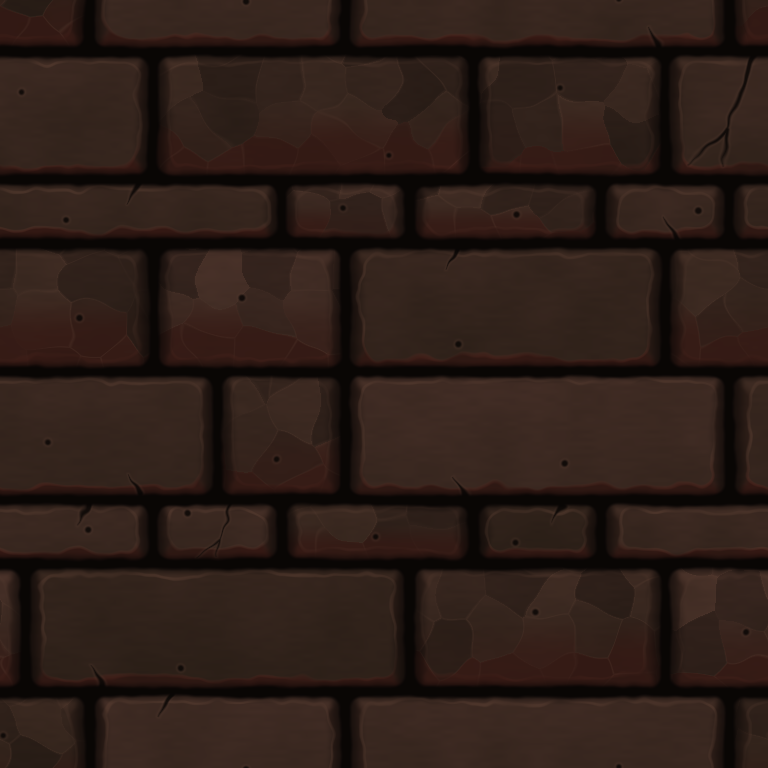
A three.js fragment shader for this texture:

```glsl
// Dark brown castle wall: seven courses of hand-cut stones on a 12 x 12 unit grid that tiles.
// Each stone is a wobbly rounded box with a chipped bevel, lit from above, red below.
// Rough stones get Voronoi facets; others get pits, nicks or a forked crack.
#define UNITS 12.0
#define ORIGIN vec2(0.40, 0.81)
#define GAP_HALF 0.055
#define CORNER 0.20
#define SOFT 0.025
#define GAP_COLOR vec3(0.035, 0.022, 0.017)
#define DARK vec3(0.15, 0.09, 0.07)
#define BROWN vec3(0.20, 0.14, 0.11)
#define LIGHT vec3(0.25, 0.17, 0.14)
#define RED vec3(0.21, 0.095, 0.075)
#define RIM vec3(0.36, 0.25, 0.20)

varying vec2 vUv;

// joints: left edge of each stone; rough: 1 faceted, 0 plain, -1 cracked; tone: brightness
struct Course { float top; float height; vec4 joints; vec4 rough; vec4 tone; };

Course courseAt(float y) {
  if (y < 2.0) return Course(0.0, 2.0, vec4(2, 7, 10, 14), vec4(1, 1, -1, 0), vec4(0.1, 0.1, 0.2, 0));
  if (y < 3.0) return Course(2.0, 1.0, vec4(4, 6, 9, 11), vec4(1, 1, 0, 0), vec4(0.6, 0.2, 0.4, 0.1));
  if (y < 5.0) return Course(3.0, 2.0, vec4(2, 5, 10, 14), vec4(1, 0, 1, 0), vec4(0.7, 0.0, 0.0, 0));
  if (y < 7.0) return Course(5.0, 2.0, vec4(3, 5, 11, 15), vec4(1, 0, 0, 0), vec4(0.2, 0.7, 0.2, 0));
  if (y < 8.0) return Course(7.0, 1.0, vec4(2, 4, 7, 9), vec4(-1, 1, 0, 0), vec4(0.5, 0.0, -0.5, 0.3));
  if (y < 10.0) return Course(8.0, 2.0, vec4(0, 6, 10, 12), vec4(0, 1, 1, 0), vec4(-0.2, 0.1, 0.6, 0));
  return Course(10.0, 2.0, vec4(1, 5, 11, 13), vec4(0, 0, 1, 0), vec4(0.6, 0.4, -0.3, 0));
}

float hash(vec2 p) { return fract(sin(dot(p, vec2(127.1, 311.7))) * 4375.85); }
vec2 hash2(vec2 p) { return vec2(hash(p), hash(p + 37.3)); }

float noise(vec2 p) {
  vec2 i = floor(p), f = fract(p);
  f = f * f * (3.0 - 2.0 * f);
  return mix(mix(hash(i), hash(i + vec2(1, 0)), f.x),
             mix(hash(i + vec2(0, 1)), hash(i + vec2(1, 1)), f.x), f.y);
}

float roundBox(vec2 p, vec2 h, float r) {
  vec2 q = abs(p) - h + r;
  return length(max(q, 0.0)) + min(max(q.x, q.y), 0.0) - r;
}

// Distance to a stroke that thins from width w at a to nothing at b
float stroke(vec2 p, vec2 a, vec2 b, float w) {
  vec2 ab = b - a;
  float t = clamp(dot(p - a, ab) / dot(ab, ab), 0.0, 1.0);
  return length(p - a - ab * t) - w * (1.0 - t);
}

// Returns edge distance, facet random value, facet centre height
vec3 facets(vec2 p) {
  vec2 cell = floor(p), nearest = vec2(0.0), id = vec2(0.0);
  float first = 9.0, second = 9.0;
  for (int j = -1; j <= 1; j++) for (int i = -1; i <= 1; i++) {
    vec2 c = cell + vec2(float(i), float(j));
    vec2 site = c + 0.1 + 0.8 * hash2(c);
    float d = length(p - site);
    if (d < first) { second = first; first = d; nearest = site; id = c; }
    else second = min(second, d);
  }
  return vec3(second - first, hash(id + 9.1), nearest.y);
}

void main() {
  // Find the stone; y runs downward from the top
  vec2 q = mod(vec2(vUv.x, 1.0 - vUv.y) * UNITS - ORIGIN, UNITS);
  Course c = courseAt(q.y);
  if (q.x < c.joints.x) q.x += UNITS;
  vec3 span = vec3(c.joints.x, c.joints.y, 0.0);
  float rough = c.rough.x, tone = c.tone.x;
  if (q.x >= c.joints.y) { span = vec3(c.joints.yz, 1.0); rough = c.rough.y; tone = c.tone.y; }
  if (q.x >= c.joints.z) { span = vec3(c.joints.zw, 2.0); rough = c.rough.z; tone = c.tone.z; }
  if (q.x >= c.joints.w) { span = vec3(c.joints.w, c.joints.x + UNITS, 3.0); rough = c.rough.w; tone = c.tone.w; }
  vec2 h = 0.5 * vec2(span.y - span.x, c.height);
  vec2 p = q - vec2(span.x, c.top) - h;
  vec2 seed = vec2(c.top * 7.0 + 3.0, span.z * 13.0 + 5.0);
  float faceted = max(rough, 0.0), plain = 1.0 - abs(rough);

  // Outline and chipped inner face
  float broad = noise(p * 1.6 + seed), fine = noise(p * 6.0 + seed);
  float d = roundBox(p, h - GAP_HALF, CORNER) + 0.05 * broad + 0.03 * fine - 0.03;
  float inner = roundBox(p + vec2(0.0, 0.02), h - vec2(0.25, 0.19), 0.22)
              + 0.14 * (noise(p * 3.0 + seed + 20.0) - 0.5) + 0.05 * (fine - 0.5);

  // Face: slow mottling, darker toward the foot
  vec2 rel = p / h;
  vec3 color = mix(BROWN, LIGHT, tone + 0.5 * (broad - 0.5) - 0.3 * rel.y);
  color *= 0.97 + 0.06 * noise(p * vec2(5.0, 16.0) + seed);

  // Facets with pale ridges and red lower planes
  vec2 warp = vec2(noise(p * 2.0 + seed), noise(p * 2.0 + seed + 50.0)) * 0.35;
  vec3 facet = facets((p + warp) * 1.35 + seed);
  float low = (facet.z - seed.y) / 1.35 / h.y + 0.7 * (facet.y - 0.5);
  vec3 plane = color * (0.78 + 0.36 * facet.y);
  plane = mix(plane, RED, 0.75 * smoothstep(0.1, 0.65, low) * smoothstep(-0.3, 0.5, rel.y));
  float ridge = 1.0 - smoothstep(0.0, 0.06, facet.x);
  plane = mix(plane, RIM, 0.28 * ridge * noise(p * 1.8 + seed + 70.0));
  color = mix(color, plane, faceted);

  // Bevel: pale above, dark at the sides, red below
  vec2 toEdge = h - abs(p);
  float vertical = smoothstep(-0.12, 0.12, toEdge.x - toEdge.y);
  vec3 caps = mix(color * 1.12, mix(DARK, RED, 0.35 + 0.65 * broad), step(0.0, p.y));
  vec3 bevel = mix(mix(color, DARK, 0.5), caps, vertical);
  color = mix(color, bevel, smoothstep(-SOFT, SOFT, inner) * (1.0 - 0.35 * faceted));
  float rim = 1.0 - smoothstep(0.008, 0.04, abs(inner));
  vec3 rimColor = mix(RIM, RED * 1.45, smoothstep(0.2, 0.9, rel.y));
  color = mix(color, rimColor, rim * (0.12 + 0.4 * noise(p * 2.5 + seed + 90.0)) * (1.0 - 0.5 * faceted));

  // Wear: a pit, an edge nick and a forked crack
  vec2 pit = (hash2(seed) - 0.5) * 1.3 * h;
  float wear = length(p - pit) - 0.035 - 0.02 * fine;
  vec2 bend = p + 0.09 * (vec2(fine, noise(p * 5.0 + seed + 8.0)) - 0.5);
  float side = hash(seed + 4.0) < 0.6 ? -1.0 : 1.0;
  vec2 lip = vec2((hash(seed + 6.0) - 0.5) * 1.4 * h.x, side * (h.y - 0.06));
  float nick = stroke(bend, lip, lip - vec2(0.18, side * 0.32), 0.045);
  wear = min(wear, mix(9.0, nick, plain));
  vec2 k = (bend + vec2(1.08 * (h.x - 1.0), 0.0)) / h.y;
  vec2 fork = vec2(0.05, 0.2);
  float crack = min(stroke(k, vec2(0.47, -0.95), fork, 0.03) - 0.015,
                min(stroke(k, fork, vec2(-0.6, 0.75), 0.035), stroke(k, fork, vec2(-0.03, 0.8), 0.035)));
  wear = min(wear, mix(9.0, crack * h.y, max(-rough, 0.0)));
  color = mix(color, RIM, 0.25 * (1.0 - smoothstep(0.0, 0.06, wear)));
  color = mix(color, GAP_COLOR, 0.85 * (1.0 - smoothstep(-SOFT, SOFT, wear)));

  // Shade falling into the joints, deepest at the sides
  float depth = smoothstep(-0.02, mix(0.28, 0.13, vertical), -d);
  color *= mix(0.5, 1.0, depth);
  color = mix(GAP_COLOR, color, smoothstep(-0.02, 0.05, -d));
  gl_FragColor = vec4(color, 1.0);
}
```
